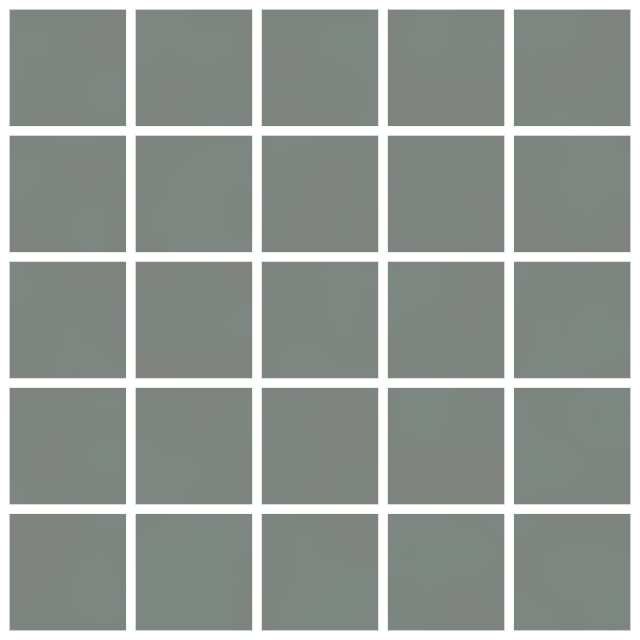
Reproduce this pattern procedurally as a Shadertoy shader.

```glsl
#define TILES 5.0
#define GAP 0.015
#define BLOTCH_SCALE 2.3
#define GREY_GLAZE vec3(0.500, 0.510, 0.490)
#define GREEN_GLAZE vec3(0.485, 0.532, 0.507)
#define GROUT vec3(1.0)

float hash(vec2 p) {
    return fract(sin(dot(p, vec2(127.1, 311.7))) * 43758.5453);
}

float valueNoise(vec2 p) {
    vec2 cell = floor(p);
    vec2 f = fract(p);
    f = f * f * (3.0 - 2.0 * f);
    float low = mix(hash(cell), hash(cell + vec2(1.0, 0.0)), f.x);
    float high = mix(hash(cell + vec2(0.0, 1.0)), hash(cell + vec2(1.0)), f.x);
    return mix(low, high, f.y);
}

float boxDistance(vec2 p, float halfSize) {
    vec2 d = abs(p) - halfSize;
    return length(max(d, 0.0)) + min(max(d.x, d.y), 0.0);
}

// Soft cloudy glaze, offset so that each tile is cut from a different area
float glazeTone(vec2 local, vec2 id) {
    vec2 p = local * BLOTCH_SCALE + id * 17.0 + 100.0 * hash(id + 3.0);
    float cloud = 0.75 * valueNoise(p) + 0.25 * valueNoise(p * 2.1 + 31.0);
    return clamp(cloud + 0.2 * (hash(id + 9.0) - 0.5), 0.0, 1.0);
}

void mainImage(out vec4 fragColor, in vec2 fragCoord) {
    vec2 uv = fragCoord / iResolution.xy;
    float pixel = 1.0 / min(iResolution.x, iResolution.y);

    // Equal gaps between the tiles and around the border
    float pitch = (1.0 - GAP) / TILES;
    vec2 grid = (uv - 0.5 * GAP) / pitch;
    vec2 id = floor(grid);
    vec2 local = fract(grid) - 0.5;

    // Square tile with an antialiased edge
    float d = boxDistance(local * pitch, 0.5 * (pitch - GAP));
    float coverage = clamp(0.5 - d / pixel, 0.0, 1.0);

    vec3 glaze = mix(GREY_GLAZE, GREEN_GLAZE, glazeTone(local, id));
    fragColor = vec4(mix(GROUT, glaze, coverage), 1.0);
}
```
